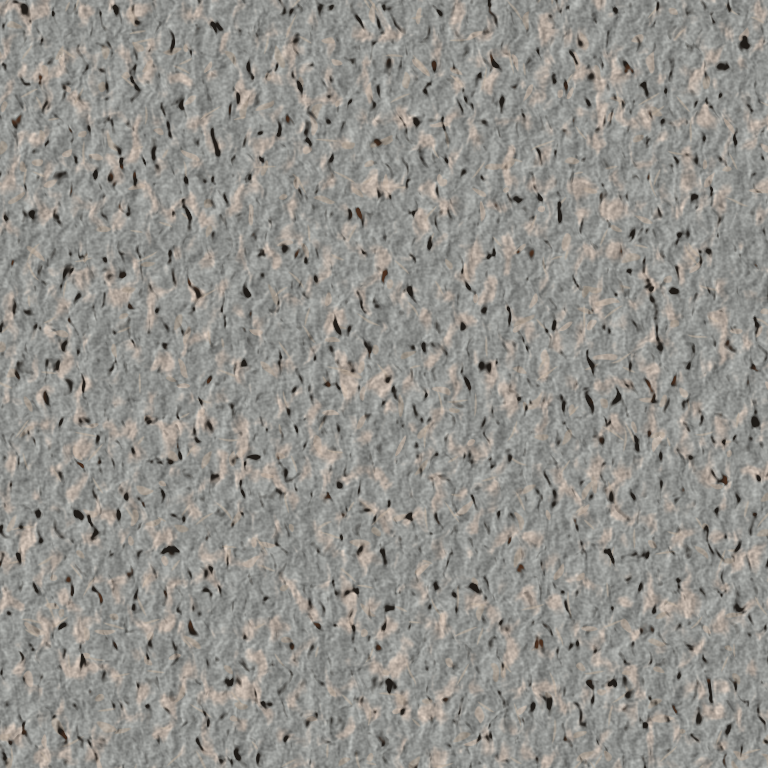
Reproduce this texture procedurally as a Shadertoy shader.

```glsl
vec2 hash2(vec2 p) {
    vec3 q = fract(p.xyx * vec3(0.1031, 0.1030, 0.0973));
    q += dot(q, q.yzx + 33.33);
    return fract((q.xx + q.yz) * q.zy);
}

float cornerRamp(vec2 cell, vec2 offset) {
    float angle = 6.2832 * hash2(cell).x;
    return dot(vec2(cos(angle), sin(angle)), offset);
}

float gradientNoise(vec2 p) {
    vec2 i = floor(p), f = p - i;
    vec2 u = f * f * f * (f * (f * 6.0 - 15.0) + 10.0);
    vec2 e = vec2(1.0, 0.0);
    return mix(mix(cornerRamp(i, f), cornerRamp(i + e, f - e), u.x),
               mix(cornerRamp(i + e.yx, f - e.yx), cornerRamp(i + 1.0, f - 1.0), u.x), u.y);
}

// Rough surface, stretched a little along the vertical
float surfaceHeight(vec2 p) {
    return gradientNoise(p * vec2(52.0, 34.0))
         + 0.55 * gradientNoise(p * vec2(107.0, 73.0) + 31.0)
         + 0.28 * gradientNoise(p * vec2(213.0, 167.0) + 67.0);
}

// Scattered slivers: x is coverage, y is a random shade
vec2 slivers(vec2 p, float cells, float density, float halfWidth, float seed) {
    vec2 result = vec2(0.0);
    vec2 home = floor(p * cells);
    for (int y = -1; y <= 1; y++)
    for (int x = -1; x <= 1; x++) {
        vec2 cell = home + vec2(x, y);
        vec2 place = hash2(cell + seed);
        vec2 trait = hash2(cell + seed + 57.0);
        if (hash2(cell + seed + 113.0).x > density) continue;
        vec2 d = p - (cell + place) / cells;
        float angle = 0.9 + 3.0 * (trait.x - 0.5);
        vec2 axis = vec2(cos(angle), sin(angle));
        float along = dot(d, axis);
        float reach = mix(0.15, 0.42, trait.y) / cells;
        float across = dot(d, vec2(-axis.y, axis.x)) + 12.0 * along * along * (place.x - 0.5);
        float taper = halfWidth * (1.0 - pow(min(abs(along) / reach, 1.0), 2.0));
        float cover = smoothstep(0.0012, -0.0012, abs(across) - taper)
                    * smoothstep(reach, reach * 0.7, abs(along));
        if (cover > result.x) result = vec2(cover, place.y);
    }
    return result;
}

void mainImage(out vec4 fragColor, in vec2 fragCoord) {
    vec2 p = fragCoord / iResolution.y;
    vec2 warp = vec2(gradientNoise(p * 38.0 + 5.0), gradientNoise(p * 38.0 + 91.0));
    vec2 q = p + 0.009 * warp;

    // Side light over the relief, with fine grain
    float relief = surfaceHeight(q) - surfaceHeight(q + vec2(0.0042, -0.0022));
    float grain = gradientNoise(p * 187.0 + 13.0) + 0.7 * gradientNoise(p.yx * 271.0 + 41.0);
    float broad = gradientNoise(p * 17.0 + 23.0);
    float tone = 0.575 + 0.21 * relief + 0.085 * grain + 0.05 * broad;

    // Cool cement with warm pale patches
    float patches = gradientNoise(q * vec2(43.0, 35.0) + 71.0) + 0.4 * broad + 0.3 * relief;
    float warmth = smoothstep(0.05, 0.5, patches);
    vec3 color = tone * mix(vec3(0.99, 1.0, 0.98), vec3(1.17, 1.09, 1.02), warmth);

    // Pale chips and thin fibres
    vec2 chip = slivers(q, 26.0, 0.45, 0.0042, 7.0);
    vec2 fibre = slivers(p + 0.003 * warp, 21.0, 0.65, 0.0015, 211.0);
    vec3 chipColor = mix(vec3(0.64, 0.59, 0.53), vec3(0.78, 0.71, 0.65), chip.y);
    color = mix(color, chipColor + 0.1 * relief + 0.06 * grain, 0.65 * chip.x);
    color = mix(color, vec3(0.75, 0.69, 0.62) + 0.06 * grain, 0.55 * fibre.x);

    // Narrow upright pits in shadow, some stained brown
    vec2 lean = q + vec2(0.2 * q.y, 0.0);
    float pit = gradientNoise(lean * vec2(84.0, 41.0) + 131.0)
              + 0.35 * gradientNoise(q * vec2(150.0, 95.0) + 17.0)
              - 0.22 * relief + 0.12 * broad;
    float shade = smoothstep(0.22, 0.48, pit);
    float hollow = smoothstep(0.4, 0.56, pit);
    float stain = smoothstep(0.2, 0.5, gradientNoise(p * 29.0 + 151.0));
    vec3 pitColor = mix(vec3(0.10, 0.085, 0.07), vec3(0.29, 0.17, 0.10), stain);
    color *= 1.0 - 0.32 * shade * vec3(0.97, 1.0, 1.03);
    color = mix(color, pitColor, 0.92 * hollow);

    fragColor = vec4(clamp(color, 0.0, 1.0), 1.0);
}
```
